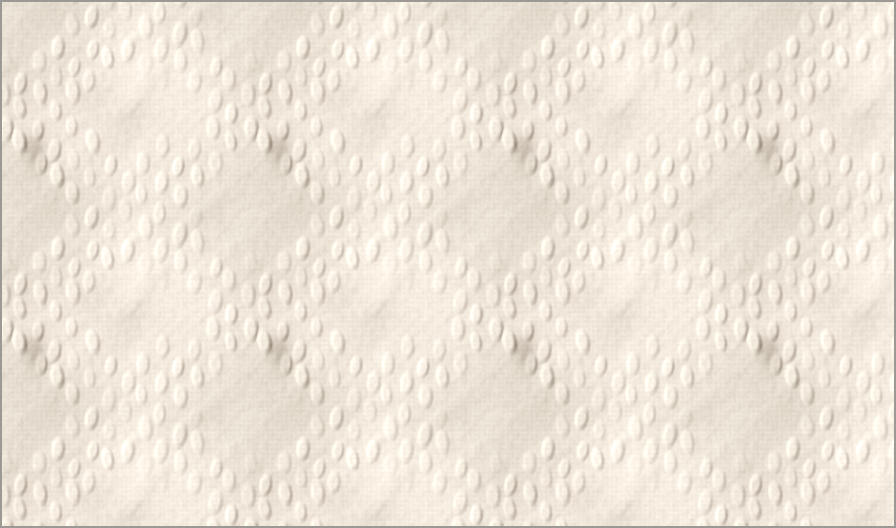
Give the GLSL for this texture, as a WebGL 1 fragment shader.

```glsl
precision highp float;

uniform vec2 u_resolution;

// Layout, in canvas widths
const vec2 TILE = vec2(0.2734, 0.2240);
const vec2 DIAMOND_CENTRE = vec2(0.150, 0.465);
const vec2 BEADS_PER_TILE = vec2(14.0, 6.0);
const vec2 BEAD_RADIUS = vec2(0.0084, 0.0152);
const float BAND_HALF_WIDTH = 0.225;
const float BORDER_WIDTH = 0.0022;
const float WEAVE_THREADS = 190.0;

// Relief and tone
const vec2 TO_LIGHT = vec2(-0.85, 0.53);
const float LIGHT_STEP = 0.0024;
const float SHADOW_GAIN = 0.31;
const float HIGHLIGHT_GAIN = 0.12;
const float ROUGHNESS = 0.26;
const float FOLD_TONE = 0.10;
const float WEAVE_TONE = 0.006;
const float GRAIN_TONE = 0.034;
const vec2 KNOT_POS = vec2(-0.405, -0.19);
const vec2 KNOT_SIZE = vec2(0.011, 0.020);

const vec3 WARM_CLOTH = vec3(0.958, 0.920, 0.874);
const vec3 GREY_CLOTH = vec3(0.908, 0.876, 0.822);
const vec3 SHADOW_TINT = vec3(0.95, 1.0, 1.03);
const vec3 BORDER_COLOUR = vec3(0.61, 0.60, 0.58);

float hash(vec2 p) {
  vec3 q = fract(vec3(p.xyx) * 0.1031);
  q += dot(q, q.yzx + 33.33);
  return fract((q.x + q.y) * q.z);
}

// Value noise over the tile, wrapping after the given number of cells
float tileNoise(vec2 t, vec2 cells) {
  vec2 p = t * cells;
  vec2 i = floor(p);
  vec2 f = p - i;
  f = f * f * (3.0 - 2.0 * f);
  float a = hash(mod(i, cells));
  float b = hash(mod(i + vec2(1.0, 0.0), cells));
  float c = hash(mod(i + vec2(0.0, 1.0), cells));
  float d = hash(mod(i + 1.0, cells));
  return mix(mix(a, b, f.x), mix(c, d, f.x), f.y);
}

vec2 centred(vec2 t) {
  return fract(t + 0.5) - 0.5;
}

// Positive in warm diamonds, negative in grey ones, zero along the bands
float diamondField(vec2 t) {
  vec2 c = abs(centred(t));
  return 0.5 - c.x - c.y;
}

// Staggered columns of oval beads, kept only along the bands
float beadHeight(vec2 t) {
  vec2 g = t * BEADS_PER_TILE;
  vec2 cellSize = TILE / BEADS_PER_TILE;
  float height = 0.0;
  for (int i = -1; i <= 1; i++) {
    float column = floor(g.x) + float(i);
    float stagger = 0.5 * mod(column, 2.0);
    for (int j = -1; j <= 1; j++) {
      float row = floor(g.y - stagger) + float(j);
      vec2 id = mod(vec2(column, row), BEADS_PER_TILE);
      vec2 jitter = vec2(hash(id + 3.7), hash(id + 19.3)) - 0.5;
      vec2 centre = vec2(column, row + stagger) + 0.5 + jitter * vec2(0.3, 0.34);
      float field = abs(diamondField(centre / BEADS_PER_TILE));
      float inBand = 1.0 - smoothstep(BAND_HALF_WIDTH - 0.03, BAND_HALF_WIDTH + 0.02, field);
      vec2 q = (g - centre) * cellSize;
      q.x += q.y * 0.3 * jitter.y;
      q /= BEAD_RADIUS * mix(0.82, 1.06, hash(id + 41.0));
      float dome = 1.0 - smoothstep(0.45, 1.08, length(q));
      height = max(height, dome * inBand * mix(0.5, 1.2, hash(id + 7.9)));
    }
  }
  return height;
}

float clothHeight(vec2 t) {
  return beadHeight(t) + ROUGHNESS * tileNoise(t, vec2(42.0, 31.0));
}

// Soft creases rising to the right
float folds(vec2 t) {
  vec2 s = vec2(t.x, t.y - t.x);
  return 0.6 * tileNoise(s, vec2(3.0, 6.0)) + 0.4 * tileNoise(s, vec2(9.0, 15.0)) - 0.5;
}

void main() {
  vec2 p = gl_FragCoord.xy / u_resolution.x;
  vec2 t = (p - DIAMOND_CENTRE) / TILE;
  vec2 c = centred(t);
  float field = diamondField(t);
  vec3 colour = mix(GREY_CLOTH, WARM_CLOTH, smoothstep(-0.3, 0.15, field));

  // Relief lit from the upper left, deepest around the knots
  vec2 knot = centred(t - KNOT_POS) * TILE / KNOT_SIZE;
  float knotReach = exp(-0.08 * dot(knot, knot));
  float height = clothHeight(t);
  float slope = height - clothHeight(t + TO_LIGHT * LIGHT_STEP / TILE);
  float tone = SHADOW_GAIN * (0.8 + 0.6 * knotReach) * min(slope, 0.0);
  tone += HIGHLIGHT_GAIN * max(slope, 0.0) + 0.03 * min(height, 1.0);
  tone -= 0.13 * exp(-dot(knot, knot)) + 0.03 * knotReach;

  // Creases and the shaded left side of each puffed diamond
  float puff = smoothstep(0.05, 0.35, field);
  tone += FOLD_TONE * (0.7 + 0.4 * puff) * folds(t);
  vec2 hollow = (c - vec2(-0.17, 0.07)) / vec2(0.12, 0.16);
  tone += puff * 0.09 * (c.x - 0.6 * c.y) - 0.045 * exp(-dot(hollow, hollow));

  // Woven threads and fine grain
  vec2 thread = sin(p * WEAVE_THREADS * 6.2832);
  tone += WEAVE_TONE * (thread.x + thread.y);
  tone += GRAIN_TONE * (tileNoise(t, vec2(104.0, 85.0)) - 0.5);
  colour += tone * SHADOW_TINT;

  // Thin frame
  vec2 size = u_resolution / u_resolution.x;
  vec2 inset = min(p, size - p);
  float pixel = 1.0 / u_resolution.x;
  float inside = smoothstep(-0.5 * pixel, 0.5 * pixel, min(inset.x, inset.y) - BORDER_WIDTH);
  gl_FragColor = vec4(mix(BORDER_COLOUR, clamp(colour, 0.0, 1.0), inside), 1.0);
}
```
